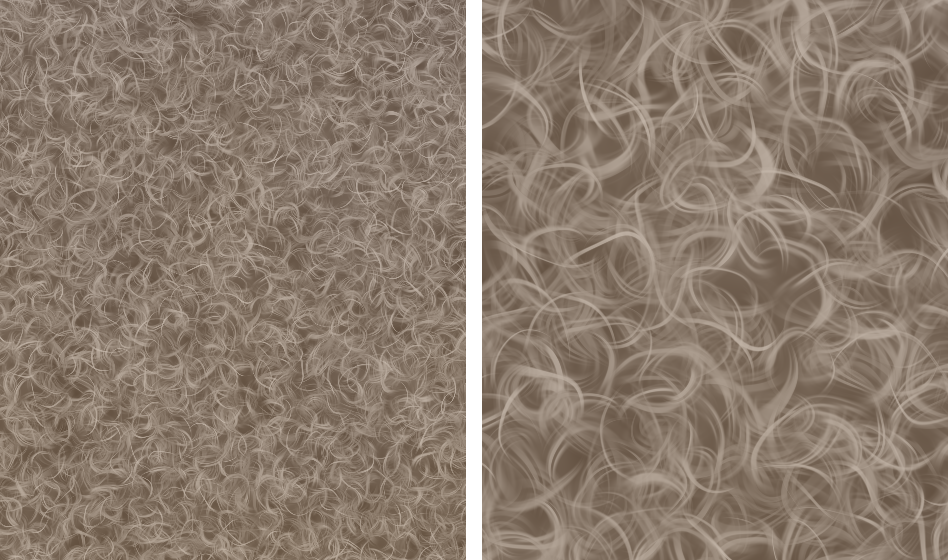
Left: the whole. Right: its middle third, enlarged.
Reproduce this texture procedurally as a Shadertoy shader.

```glsl
// Curly taupe wool: tangled undercoat, tapered curled locks and stray pale hairs.

const float TAU = 6.2831853;

// Sine-free hash: three random values per lattice point.
vec3 hash3(vec2 p) {
    vec3 q = fract(p.xyx * vec3(0.1031, 0.1030, 0.0973));
    q += dot(q, q.yxz + 33.33);
    return fract((q.xxy + q.yzz) * q.zyx);
}

float valueNoise(vec2 p) {
    vec2 cell = floor(p);
    vec2 f = fract(p);
    f = f * f * (3.0 - 2.0 * f);
    float low = mix(hash3(cell).x, hash3(cell + vec2(1, 0)).x, f.x);
    float high = mix(hash3(cell + vec2(0, 1)).x, hash3(cell + vec2(1, 1)).x, f.x);
    return mix(low, high, f.y);
}

float cloud(vec2 p) {
    return 0.6 * valueNoise(p) + 0.4 * valueNoise(p * 2.3 + 17.0);
}

vec2 rotate(vec2 p, float angle) {
    float c = cos(angle), s = sin(angle);
    return vec2(c * p.x + s * p.y, c * p.y - s * p.x);
}

// One curl around the origin; returns opacity and strand brightness.
// Lengths are measured in grid cells.
vec2 curl(vec2 p, vec3 rnd, float width, float strands, float pixel) {
    float radius = mix(0.28, 0.75, rnd.y);
    float halfAngle = mix(1.7, 0.8, rnd.y);
    float handed = rnd.z > 0.5 ? 1.0 : -1.0;

    // The arc's midpoint sits on the origin.
    vec2 q = rotate(p, rnd.x * TAU) + vec2(radius, 0.0);
    float along = handed * atan(q.y, q.x) / halfAngle;
    if (abs(along) > 1.0) return vec2(0.0);

    // Broad root, narrow tip, slightly spiralling.
    float halfWidth = min(width, 0.75 * radius) * mix(1.0, 0.25, 0.5 + 0.5 * along);
    float across = (length(q) - radius * (1.0 - 0.12 * along)) / halfWidth;
    if (abs(across) > 1.0) return vec2(0.0);

    float fibre = valueNoise(vec2(across * strands, along * 1.5) + rnd.zx * 90.0);
    float resolved = clamp(halfWidth / (strands * pixel), 0.0, 1.0);
    fibre = mix(0.5, smoothstep(0.2, 0.8, fibre), resolved);

    float body = (1.0 - smoothstep(0.35, 1.0, abs(across)))
               * (1.0 - smoothstep(0.3, 1.0, abs(along)));
    return vec2(body * mix(0.2, 1.0, fibre), fibre + 0.15 * across);
}

// Lays one jittered grid of curls over the tone beneath it.
float layCurls(float tone, vec2 p, float size, float width, float strands,
               vec2 toneRange, float opacity, float seed, float pixel) {
    vec2 bend = vec2(valueNoise(p * 30.0 + seed), valueNoise(p * 30.0 - seed + 70.0));
    vec2 grid = (p + 0.012 * (bend - 0.5)) / size + seed * vec2(7.31, 3.77);
    vec2 home = floor(grid);
    for (int y = -1; y <= 1; y++) {
        for (int x = -1; x <= 1; x++) {
            vec2 cell = home + vec2(x, y);
            vec3 place = hash3(cell + seed * 13.0);
            vec3 form = hash3(cell + seed * 29.0 + 101.0);
            vec2 hair = curl(grid - cell - place.xy, form, width, strands, pixel / size);
            float shade = mix(toneRange.x, toneRange.y, 0.5 * place.z + 0.5 * hair.y);
            tone = mix(tone, shade, hair.x * opacity);
        }
    }
    return tone;
}

vec3 woolColor(float tone, vec2 p) {
    vec3 umber = vec3(0.375, 0.305, 0.245);
    vec3 oat = vec3(0.705, 0.650, 0.600);
    vec3 wool = mix(umber, oat, tone);
    // Cooler toward the top, warmer toward the bottom, with soft patches.
    float warmth = 0.5 - p.y + 0.6 * (cloud(p * 5.0 + 40.0) - 0.5);
    return wool + warmth * vec3(0.006, 0.0, -0.018);
}

void mainImage(out vec4 fragColor, in vec2 fragCoord) {
    float pixel = 1.0 / iResolution.y;
    vec2 p = fragCoord * pixel;

    // Shaded depths between the curls.
    float tone = 0.05 + 0.28 * cloud(p * 35.0);

    // Fine crossing undercoat.
    for (int i = 0; i < 6; i++) {
        tone = layCurls(tone, p, 0.055, 0.33, 6.0, vec2(0.15, 0.75), 0.75,
                        float(i) + 1.0, pixel);
    }
    // Dense curled locks.
    for (int i = 0; i < 8; i++) {
        tone = layCurls(tone, p, 0.060, 0.14, 3.0, vec2(0.35, 1.0), 0.85,
                        float(i) + 11.0, pixel);
    }
    // Stray pale hairs.
    for (int i = 0; i < 4; i++) {
        tone = layCurls(tone, p, 0.065, 0.045, 1.0, vec2(0.65, 1.15), 0.75,
                        float(i) + 23.0, pixel);
    }

    // Gentle broad unevenness of the pile.
    tone += 0.16 * (cloud(p * 9.0 + 5.0) - 0.5);
    tone = 0.55 + 1.15 * (tone - 0.53);
    fragColor = vec4(woolColor(clamp(tone, 0.0, 1.15), p), 1.0);
}
```
